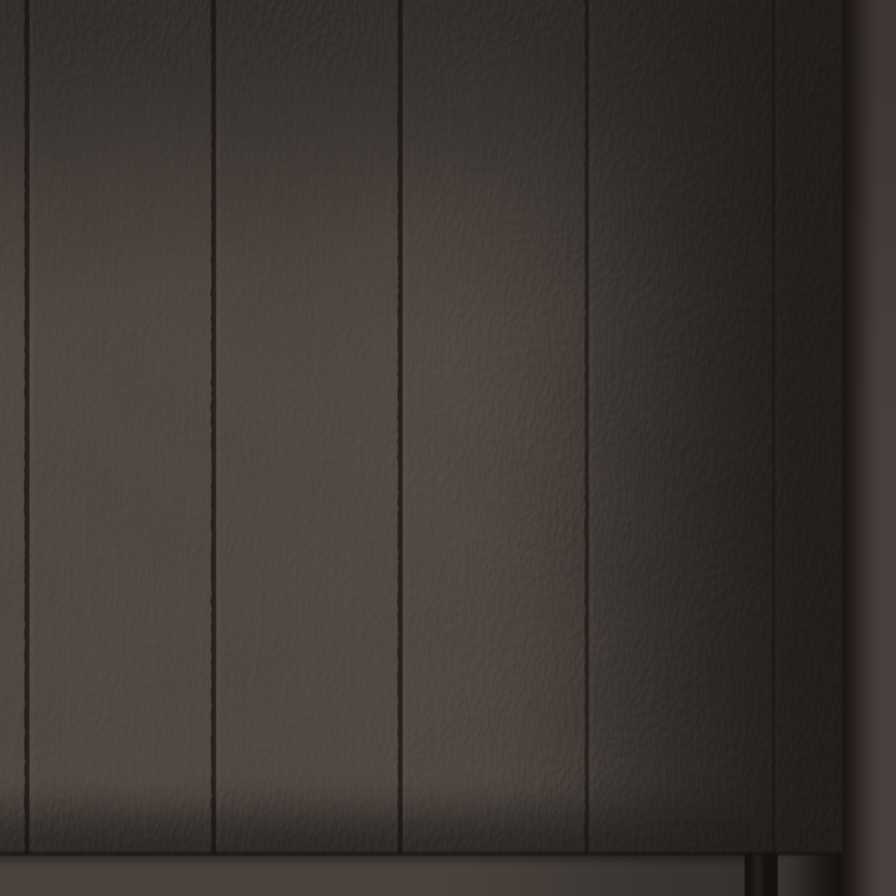
Write a Shadertoy shader that draws this texture.

```glsl
// Dark embossed wall panel with five vertical grooves, a side post and a lower rail.

const vec3 LIT = vec3(0.312, 0.282, 0.262);
const vec3 SHADOW = vec3(0.132, 0.118, 0.109);
const vec3 GROOVE_COLOR = vec3(0.125, 0.098, 0.088);
const vec3 POST_COLOR = vec3(0.285, 0.247, 0.235);
const vec3 GAP_COLOR = vec3(0.085, 0.070, 0.065);

const float GROOVE_FIRST = 0.030;      // x of the leftmost groove
const float GROOVE_PITCH = 0.2083;     // distance between grooves
const float GROOVE_HALF_WIDTH = 0.0023;
const float PANEL_RIGHT = 0.940;
const float PANEL_BOTTOM = 0.047;
const vec2 GRAIN_SCALE = vec2(150.0, 85.0);
const float GRAIN_SMOOTH = 0.045;      // relief in the calm, well lit area
const float GRAIN_ROUGH = 0.115;       // relief towards the shaded edges

vec2 hash2(vec2 p) {
    vec3 q = fract(p.xyx * vec3(0.1031, 0.1030, 0.0973));
    q += dot(q, q.yzx + 33.33);
    return fract((q.xx + q.yz) * q.zy);
}

// Distance to the nearest scattered cell centre.
float cellular(vec2 p) {
    vec2 cell = floor(p);
    float nearest = 8.0;
    for (int j = -1; j <= 1; j++) {
        for (int i = -1; i <= 1; i++) {
            vec2 c = cell + vec2(i, j);
            vec2 d = c + hash2(c) - p;
            nearest = min(nearest, dot(d, d));
        }
    }
    return sqrt(nearest);
}

// Pebbled surface with two sizes of wrinkle, bent by slow waves.
float grainHeight(vec2 uv) {
    vec2 p = uv * GRAIN_SCALE;
    p += 0.7 * sin(uv.yx * vec2(43.0, 31.0) + 2.0 * sin(uv * 17.0));
    return 0.65 * cellular(p) + 0.35 * cellular(p * vec2(1.9, 1.5) + 37.0);
}

// Light falls off to the right, the top and the lower edge.
float panelLight(vec2 uv) {
    float side = 1.0 - smoothstep(0.48, 0.94, uv.x);
    float top = 1.0 - 0.62 * smoothstep(0.58, 1.05, uv.y);
    float bottom = mix(0.30, 1.0, smoothstep(PANEL_BOTTOM, 0.14, uv.y));
    return side * top * bottom;
}

vec3 panel(vec2 uv, float px) {
    float light = panelLight(uv);
    vec3 color = mix(SHADOW, LIT, light);

    // Relief lit from the upper left.
    float relief = grainHeight(uv) - grainHeight(uv + vec2(-0.0018, 0.0022));
    float rough = max(smoothstep(0.35, 0.85, uv.x), smoothstep(0.85, 1.0, uv.y));
    rough = max(rough, 1.0 - smoothstep(0.05, 0.15, uv.y));
    color *= 1.0 + 2.2 * mix(GRAIN_SMOOTH, GRAIN_ROUGH, rough) * relief;

    // Long, faint streaks and broad mottling.
    float streak = cellular(uv * vec2(170.0, 9.0) + 11.0) - 0.5;
    float mottle = sin(uv.x * 19.0 + 2.0 * sin(uv.y * 13.0)) * sin(uv.y * 23.0 + uv.x * 8.0);
    color *= 1.0 + 0.025 * streak + 0.012 * mottle;

    // Grooves with ragged edges, thinner and fainter to the right.
    float index = floor((uv.x - GROOVE_FIRST) / GROOVE_PITCH + 0.5);
    float offset = uv.x - GROOVE_FIRST - index * GROOVE_PITCH;
    float ragged = cellular(vec2(index * 7.3, uv.y * 110.0)) - 0.5;
    float halfWidth = GROOVE_HALF_WIDTH * mix(1.0, 0.6, smoothstep(0.5, 0.8, uv.x));
    float edge = abs(offset + 0.0008 * ragged) - halfWidth * (1.0 + 0.35 * ragged);
    float groove = 1.0 - smoothstep(-0.7 * px, 0.7 * px + 0.0009, edge);
    float rim = exp(-pow((offset - 0.0055) / 0.0022, 2.0));
    color *= 1.0 + 0.05 * rim;
    float depth = mix(0.85, 0.55, smoothstep(0.5, 0.85, uv.x));
    return mix(color, GROOVE_COLOR * mix(0.75, 1.0, light), groove * depth);
}

// Lower rail, broken by a dark joint and a short rounded block.
vec3 rail(vec2 uv, float px) {
    vec3 color = LIT * mix(0.92, 0.70, smoothstep(0.45, 0.83, uv.x));
    color *= mix(1.0, 0.72, smoothstep(0.030, PANEL_BOTTOM, uv.y));
    float block = 1.0 - smoothstep(0.868, PANEL_RIGHT, uv.x);
    vec3 blockColor = mix(GAP_COLOR, LIT * 0.72, block);
    vec3 joint = mix(GAP_COLOR, SHADOW, smoothstep(0.010, 0.0, abs(uv.x - 0.846)));
    color = mix(color, joint, smoothstep(-px, px, uv.x - 0.831));
    return mix(color, blockColor, smoothstep(-px, px, uv.x - 0.868));
}

// Smooth post, shaded where it meets the panel.
vec3 post(vec2 uv) {
    float turn = smoothstep(PANEL_RIGHT - 0.004, 0.985, uv.x);
    float height = 1.0 - 0.14 * smoothstep(0.5, 1.0, uv.y);
    return mix(GAP_COLOR * 1.2, POST_COLOR * height, turn);
}

void mainImage(out vec4 fragColor, in vec2 fragCoord) {
    vec2 uv = fragCoord / iResolution.xy;
    float px = 1.0 / min(iResolution.x, iResolution.y);

    vec3 color = mix(rail(uv, px), panel(uv, px), smoothstep(-px, px, uv.y - PANEL_BOTTOM));
    float seam = 1.0 - smoothstep(0.001, 0.004, abs(uv.y - PANEL_BOTTOM));
    color = mix(color, GAP_COLOR, 0.6 * seam);
    color = mix(color, post(uv), smoothstep(-px, px, uv.x - PANEL_RIGHT));
    fragColor = vec4(color, 1.0);
}
```
